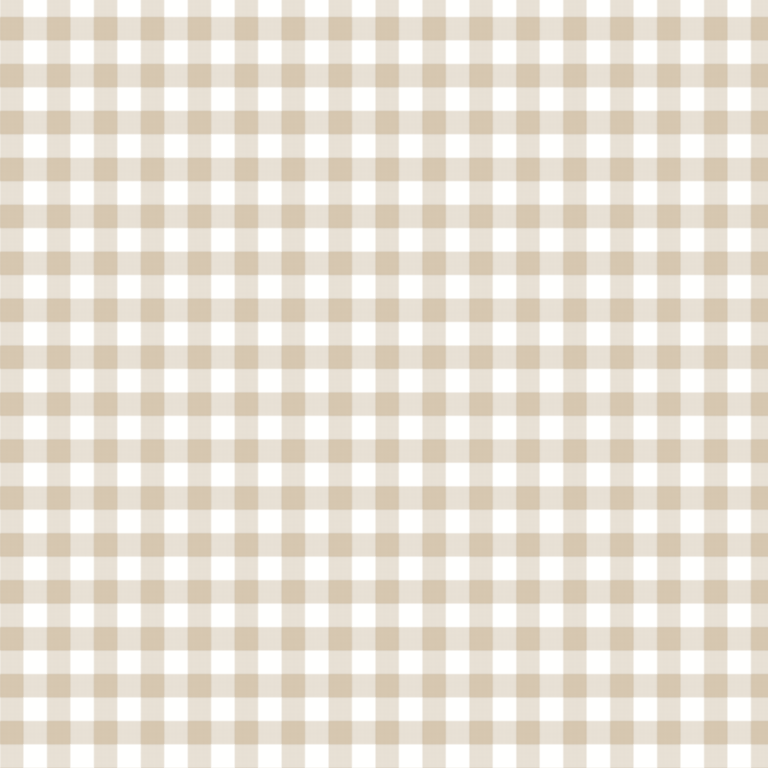
Give the GLSL for this pattern, as a Shadertoy shader.

```glsl
const float REPEATS = 16.364;          // checks across the canvas
const vec2 BAND_CENTER = vec2(0.25, 0.753);
const float BAND_WIDTH = 0.497;        // share of one repeat

const vec3 WHITE = vec3(1.0, 1.0, 0.995);
const vec3 SINGLE_TINT = vec3(0.908, 0.88, 0.835);
const vec3 DOUBLE_TINT = vec3(0.84, 0.78, 0.69);

// Signed distance to the nearest band edge on each axis, negative inside
vec2 bandDistance(vec2 p, vec2 center, float width) {
    return abs(fract(p - center + 0.5) - 0.5) - 0.5 * width;
}

// Soft coverage of both band directions
vec2 bandCoverage(vec2 dist, float softness) {
    return 1.0 - smoothstep(-softness, softness, dist);
}

// Narrow line along the band edges
vec2 seamLine(vec2 dist, float width) {
    vec2 d = dist / width;
    return exp(-d * d);
}

// Faint thread texture from layered sines
float threadWeave(vec2 p) {
    vec2 fine = sin(p * 75.0);
    vec2 broad = sin(p * 31.0 + 1.7 * sin(p.yx * 2.3));
    return 0.3 * (fine.x + fine.y) + 0.2 * (broad.x + broad.y);
}

// Overlapping translucent bands on a white ground
vec3 gingham(vec2 coverage) {
    vec3 single = mix(WHITE, SINGLE_TINT, max(coverage.x, coverage.y));
    return mix(single, DOUBLE_TINT, coverage.x * coverage.y);
}

void mainImage(out vec4 fragColor, in vec2 fragCoord) {
    vec2 p = fragCoord / iResolution.y * REPEATS;
    float pixel = REPEATS / iResolution.y;
    float softness = max(0.025, 0.75 * pixel);

    vec2 dist = bandDistance(p, BAND_CENTER, BAND_WIDTH);
    vec2 coverage = bandCoverage(dist, softness);
    vec3 color = gingham(coverage);

    // Seams darken only where the crossing band carries them
    vec2 seams = seamLine(dist, softness) * coverage.yx;
    color -= 0.012 * max(seams.x, seams.y);

    // Threads show only in the tinted cloth
    color += 0.004 * threadWeave(p) * max(coverage.x, coverage.y);

    fragColor = vec4(clamp(color, 0.0, 1.0), 1.0);
}
```
